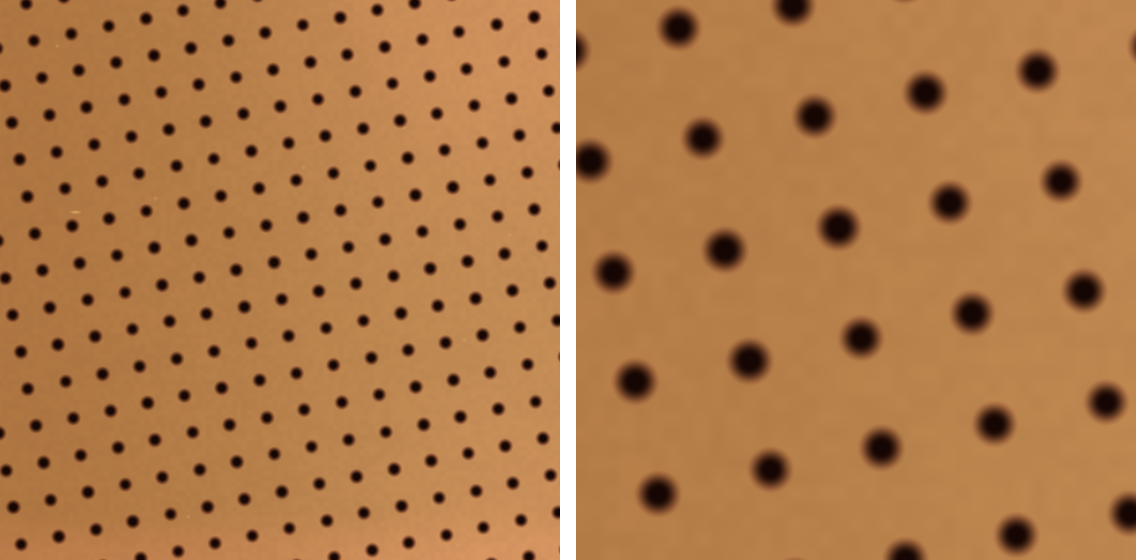
Left: the whole. Right: its middle third, enlarged.
A Shadertoy shader for this texture:

```glsl
// Tan perforated board: a tilted square lattice of small soft dark holes under uneven warm light.

// Lattice, in canvas units
const vec2 STEP_RIGHT = vec2(0.06654, 0.01349);
const vec2 STEP_UP = vec2(-0.01357, 0.06602);
const vec2 LATTICE_ORIGIN = vec2(0.4889, 0.5320);

// Holes
const float HOLE_RADIUS = 0.0095;
const float HOLE_SOFTNESS = 0.0057;
const float RADIUS_VARIATION = 0.0009;
const float POSITION_JITTER = 0.0016;
const vec3 RIM_TINT = vec3(1.0, 0.85, 0.85); // green and blue fade first, leaving a reddish rim

// Colours
const vec3 HOLE_COLOR = vec3(0.085, 0.022, 0.010);
const vec3 BOARD_LEFT = vec3(0.680, 0.460, 0.255);
const vec3 BOARD_RIGHT = vec3(0.750, 0.540, 0.325);
const vec3 CORNER_GLOW = vec3(0.065, 0.030, 0.040);
const vec3 FLECK_COLOR = vec3(0.86, 0.67, 0.40);

// Wear
const float GRAIN_SCALE = 110.0;
const float GRAIN_AMOUNT = 0.035;
const float BLOTCH_SCALE = 14.0;
const float BLOTCH_AMOUNT = 0.016;
const vec2 SCRATCH_CENTER = vec2(0.135, 0.621);
const vec2 SCRATCH_SIZE = vec2(0.013, 0.0045);
const float FLECK_CELLS = 16.0;
const float FLECK_CHANCE = 0.04;
const float FLECK_RADIUS = 0.005;

float hash(vec2 p) {
    vec3 q = fract(p.xyx * 0.1031);
    q += dot(q, q.yzx + 33.33);
    return fract((q.x + q.y) * q.z);
}

vec2 hash2(vec2 p) {
    return vec2(hash(p), hash(p + vec2(57.3, 19.7)));
}

float valueNoise(vec2 p) {
    vec2 cell = floor(p);
    vec2 f = fract(p);
    f = f * f * (3.0 - 2.0 * f);
    float bottom = mix(hash(cell), hash(cell + vec2(1.0, 0.0)), f.x);
    float top = mix(hash(cell + vec2(0.0, 1.0)), hash(cell + 1.0), f.x);
    return mix(bottom, top, f.y);
}

// Board with side light, warm glow at the right corners and bottom, and fine grain
vec3 boardColor(vec2 uv) {
    vec3 color = mix(BOARD_LEFT, BOARD_RIGHT, smoothstep(-0.05, 0.95, uv.x));
    float topGlow = smoothstep(0.75, 0.0, length(uv - vec2(1.0, 1.05)));
    float cornerGlow = smoothstep(0.55, 0.0, length(uv - vec2(1.0, 0.0)));
    float bottomGlow = smoothstep(0.10, 0.0, uv.y);
    color += CORNER_GLOW * min(topGlow + 0.7 * cornerGlow + 0.8 * bottomGlow, 1.3);

    float grain = valueNoise(uv * GRAIN_SCALE) - 0.5;
    float blotch = valueNoise(uv * BLOTCH_SCALE) - 0.5;
    return color * (1.0 + GRAIN_AMOUNT * grain + BLOTCH_AMOUNT * blotch);
}

// One pale scratch and a few faint scattered flecks
float fleckMask(vec2 uv) {
    float scratch = smoothstep(1.0, 0.2, length((uv - SCRATCH_CENTER) / SCRATCH_SIZE));
    vec2 cell = floor(uv * FLECK_CELLS);
    vec2 center = (cell + 0.2 + 0.6 * hash2(cell + 11.0)) / FLECK_CELLS;
    float present = step(hash(cell + 83.0), FLECK_CHANCE);
    float fleck = present * smoothstep(FLECK_RADIUS, 0.0, length(uv - center));
    return 0.7 * scratch + 0.4 * fleck;
}

// Coverage of the nearest hole, with slight shifts and size changes between holes
float holeMask(vec2 uv, float pixel) {
    mat2 lattice = mat2(STEP_RIGHT, STEP_UP);
    vec2 id = round(inverse(lattice) * (uv - LATTICE_ORIGIN));
    vec2 jitter = POSITION_JITTER * (hash2(id + 40.0) - 0.5);
    vec2 center = LATTICE_ORIGIN + lattice * id + jitter;
    float radius = HOLE_RADIUS + RADIUS_VARIATION * (hash(id + 71.0) - 0.5);
    float softness = max(HOLE_SOFTNESS, pixel);
    return 1.0 - smoothstep(radius - softness, radius + softness, length(uv - center));
}

void mainImage(out vec4 fragColor, in vec2 fragCoord) {
    vec2 uv = fragCoord / iResolution.xy;
    float pixel = 1.0 / min(iResolution.x, iResolution.y);

    vec3 color = mix(boardColor(uv), FLECK_COLOR, fleckMask(uv));
    vec3 coverage = pow(vec3(holeMask(uv, pixel)), RIM_TINT);
    color = mix(color, HOLE_COLOR, coverage);

    fragColor = vec4(color, 1.0);
}
```
